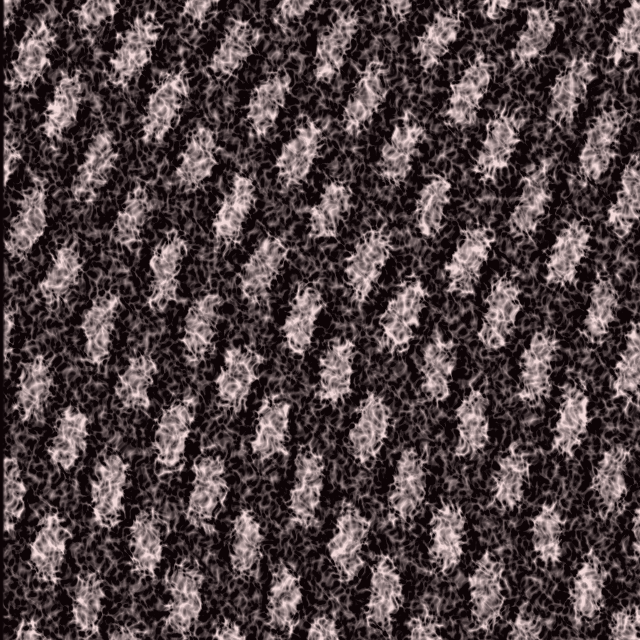
Write a WebGL 2 fragment shader that draws this texture.

```glsl
#version 300 es
precision highp float;

uniform vec2 u_resolution;
out vec4 fragColor;

#define STEP_ACROSS vec2(0.1569, 0.0055)
#define STEP_DOWN vec2(0.0551, -0.0845)
#define ORIGIN vec2(0.469, 0.499)
#define STITCH_SIZE vec2(0.0235, 0.052)
#define TILT_RANGE vec2(0.13, 0.40)
#define FIBRE_SCALE 92.0
#define FIBRE_CONTRAST 1.25
#define GROUND_TONE 0.25
#define STITCH_TONE 0.68
#define GAP_DEPTH 0.22
#define SHADOW_COLOR vec3(0.05, 0.015, 0.025)
#define LIGHT_COLOR vec3(0.95, 0.85, 0.85)

vec2 hash22(vec2 p) {
    vec3 q = fract(vec3(p.xyx) * vec3(0.1031, 0.1030, 0.0973));
    q += dot(q, q.yzx + 33.33);
    return fract((q.xx + q.yz) * q.zy);
}

// Distance to the nearest scattered point: dark pores, bright walls
float cellular(vec2 p) {
    vec2 cell = floor(p);
    float nearest = 8.0;
    for (int y = -1; y <= 1; y++) {
        for (int x = -1; x <= 1; x++) {
            vec2 id = cell + vec2(x, y);
            vec2 d = id + hash22(id) - p;
            nearest = min(nearest, dot(d, d));
        }
    }
    return sqrt(nearest);
}

// Layered sines that bend the fibres
vec2 fibreBend(vec2 p) {
    return 0.0022 * sin(p.yx * vec2(97.0, 83.0) + 2.0 * sin(p * 61.0))
         + 0.0012 * sin(p.yx * vec2(211.0, 187.0) + p * 143.0);
}

// Matted wool, centred on zero
float woolFuzz(vec2 p) {
    vec2 q = (p + fibreBend(p)) * vec2(1.0, 0.82);
    float coarse = cellular(q * FIBRE_SCALE);
    float fine = cellular(q * FIBRE_SCALE * 1.7 + 41.0);
    return 0.6 * coarse + 0.4 * fine - 0.47;
}

// Slight stretch of the cloth
vec2 clothWarp(vec2 p) {
    vec2 d = p - ORIGIN;
    return p - vec2(0.084 * d.y * d.y, 0.023 * d.x * d.y);
}

// x: stitch coverage, y: dark gaps at its sides, z: stitch tone
vec3 weave(vec2 p, float fuzz) {
    mat2 lattice = mat2(STEP_ACROSS, STEP_DOWN);
    vec2 nearestId = round(inverse(lattice) * (p - ORIGIN));
    vec3 result = vec3(0.0, 0.0, STITCH_TONE);
    for (int y = -1; y <= 1; y++) {
        for (int x = -1; x <= 1; x++) {
            vec2 id = nearestId + vec2(x, y);
            vec2 place = hash22(id + 70.0) - 0.5;
            vec2 shape = hash22(id + 130.0) - 0.5;
            vec2 center = ORIGIN + lattice * id + 0.008 * place;
            float tilt = mix(TILT_RANGE.x, TILT_RANGE.y, center.y) + 0.12 * shape.x;

            // Local frame with a wavering outline
            vec2 d = p - center;
            vec2 q = mat2(cos(tilt), sin(tilt), -sin(tilt), cos(tilt)) * d;
            q.x += 0.003 * sin(q.y * 75.0 + 6.3 * place.x);
            vec2 size = STITCH_SIZE * (1.0 + 0.25 * shape);
            vec2 r = pow(abs(q) / size, vec2(2.6));
            float edge = pow(r.x + r.y, 1.0 / 2.6) - 0.7 * fuzz;
            float cover = 1.0 - smoothstep(0.72, 1.25, edge);

            vec2 side = vec2((abs(q.x) - 0.036) / 0.013, q.y / 0.042);
            result.y = max(result.y, exp(-dot(side, side)));
            if (cover > result.x) {
                result.x = cover;
                result.z = STITCH_TONE + 0.12 * place.y;
            }
        }
    }
    return result;
}

void main() {
    vec2 uv = gl_FragCoord.xy / u_resolution;
    float fuzz = woolFuzz(uv);
    float clumps = cellular((uv + 2.0 * fibreBend(uv)) * 34.0 + 17.0) - 0.45;
    vec3 stitch = weave(clothWarp(uv), fuzz);

    // Ground and raised stitches share the same wool
    float ground = GROUND_TONE - GAP_DEPTH * stitch.y;
    float tone = mix(ground, stitch.z, stitch.x);
    tone += FIBRE_CONTRAST * fuzz + 0.28 * clumps;

    // Worn dark left border
    tone *= smoothstep(0.003, 0.009, uv.x);
    fragColor = vec4(mix(SHADOW_COLOR, LIGHT_COLOR, clamp(tone, 0.0, 1.0)), 1.0);
}
```
